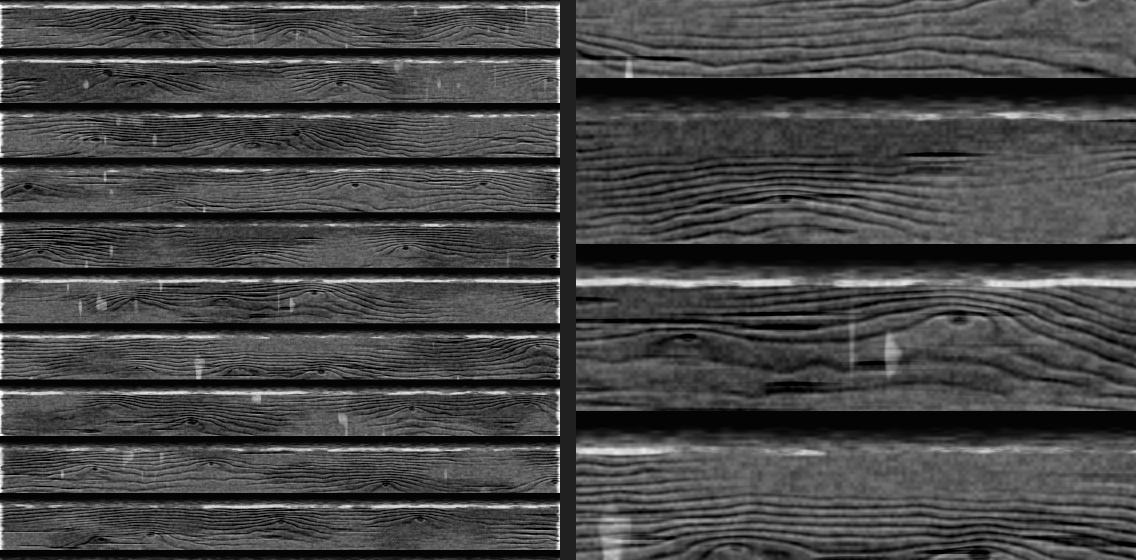
Left, the full canvas; right, a detail of the centre.
Reproduce this texture procedurally as a Shadertoy shader.

```glsl
// Weathered grey lap siding: ten horizontal boards split by black shadow gaps.
// Each board has a shaded ledge, a chipped bright lip and a worn face whose
// grain is an embossed height field bent around randomly placed knots.

const float PITCH = 0.0995;       // board height, canvas units
const float FIRST_GAP = 0.0872;   // first gap, measured from the top
const float BOW = 0.0065;         // uneven spacing of the boards
const float GAP = 0.105;          // the rest are fractions of a board
const float LIP = 0.245;
const float LIP_WIDTH = 0.028;
const float GRAIN_LINES = 13.0;
const float RELIEF = 0.085;
const float FRINGE = 0.008;       // bleached canvas border
const int KNOTS = 4;
const float BLACK = 0.015;
const float PAINT = 0.365;
const float WORN = 0.235;
const float BLEACHED = 0.88;

float hash(vec2 p) {
    vec3 h = fract(p.xyx * 0.1031);
    h += dot(h, h.yzx + 33.33);
    return fract((h.x + h.y) * h.z);
}

float noise(vec2 p) {
    vec2 i = floor(p), f = fract(p);
    f = f * f * (3.0 - 2.0 * f);
    return mix(mix(hash(i), hash(i + vec2(1, 0)), f.x),
               mix(hash(i + vec2(0, 1)), hash(i + vec2(1, 1)), f.x), f.y);
}

float fbm(vec2 p) {
    float sum = 0.0, amp = 0.533;
    for (int i = 0; i < 4; i++) {
        sum += amp * noise(p);
        p = p * 2.03 + 7.1;
        amp *= 0.5;
    }
    return sum;
}

// Knot centre in board space: x along the board, y downwards.
vec2 knotCentre(float board, int k) {
    vec2 seed = vec2(board * 7.0 + 20.0, float(k) * 13.0 + 3.0);
    return vec2((float(k) + hash(seed)) / float(KNOTS) / PITCH,
                mix(0.38, 0.85, hash(seed + 5.0)));
}

// Height of the growth rings and cracks.
float grain(vec2 p, float board) {
    vec2 q = p + vec2(board * 19.0, board * 31.0 + 40.0);
    float phase = p.y * GRAIN_LINES + 3.0 * noise(q * vec2(0.6, 1.7));
    float figure = 0.0;
    for (int k = 0; k < KNOTS; k++) {
        vec2 d = (p - knotCentre(board, k)) * vec2(1.1, 3.2);
        float pull = exp(-length(d));
        phase += 5.0 * pull;
        figure += pull;
    }
    phase += 0.5 * noise(q * vec2(5.0, 12.0));
    float ridge = pow(0.5 + 0.5 * sin(6.2832 * phase), 3.0);
    float patches = smoothstep(0.42, 0.72, fbm(q * vec2(0.65, 3.0)) + 0.3 * figure);
    float crack = smoothstep(0.72, 0.9, noise(q * vec2(1.6, 24.0)));
    float cracked = smoothstep(0.48, 0.7, noise(q * vec2(0.5, 2.5) + 9.0));
    return -ridge * patches - 1.2 * crack * cracked;
}

float boardFace(vec2 p, float board) {
    vec2 q = p + vec2(board * 19.0, board * 31.0 + 40.0);
    float streak = noise(q * vec2(3.5, 38.0)) - 0.5;
    float wear = fbm(q * vec2(0.6, 1.9) + 3.0) + 0.22 * streak + 0.2 * (0.55 - p.y);
    float tone = mix(PAINT, WORN, smoothstep(0.45, 0.62, wear));
    tone += 0.05 * streak + 0.05 * (fbm(q * vec2(2.0, 5.0)) - 0.5);

    // Light from above: slope of the relief plus darkened grooves.
    float h = grain(p, board);
    tone += RELIEF * (1.5 * (h - grain(p - vec2(0.0, 0.024), board)) + 0.9 * h);

    // Knot hearts, with a pale rim on the lower side.
    for (int k = 0; k < KNOTS; k++) {
        vec2 d = (p - knotCentre(board, k)) * vec2(0.75, 1.0);
        float size = 0.03 + 0.05 * hash(vec2(board + 20.0, float(k)));
        float r = length(d) + 0.03 * (noise(q * 14.0) - 0.5);
        tone -= 0.17 * smoothstep(size, size * 0.4, r);
        tone += 0.12 * smoothstep(0.025, 0.0, abs(r - size)) * smoothstep(-0.02, 0.05, d.y);
    }
    // Rare pale scuffs.
    float scuff = smoothstep(0.8, 0.95, noise(q * vec2(9.0, 3.0)));
    return tone + 0.3 * scuff * smoothstep(0.66, 0.85, noise(q * vec2(0.7, 1.3) + 50.0));
}

void mainImage(out vec4 fragColor, in vec2 fragCoord) {
    vec2 uv = fragCoord / iResolution.xy;
    float down = 1.0 - uv.y;
    float bowed = down + BOW * sin(3.14159 * (down - FIRST_GAP) / (9.0 * PITCH));
    float row = (bowed - FIRST_GAP) / PITCH;
    float board = floor(row);
    vec2 p = vec2(uv.x / PITCH, fract(row));
    float px = 1.0 / (iResolution.y * PITCH);
    float along = p.x + board * 23.0 + 60.0;

    // Ledge emerging from shadow, brightest on the most bleached boards.
    float bleach = mix(0.15, 0.85, hash(vec2(board + 4.0, 8.0)));
    bleach += 0.7 * (noise(vec2(along * 0.7, 2.0)) - 0.5);
    float speckle = noise(vec2(along * 12.0, p.y * 50.0)) - 0.5;
    float rise = smoothstep(GAP - 0.02, LIP, p.y + 0.03 * speckle);
    float tone = mix(BLACK, 0.32 + 0.2 * bleach, rise) + 0.2 * rise * speckle;

    // Face, then the chipped lip over the joint.
    float lipY = LIP + 0.02 * (noise(vec2(along * 3.0, 5.0)) - 0.5);
    float face = smoothstep(lipY - px, lipY + px, p.y);
    tone = mix(tone, boardFace(p, board), face);
    float chips = fbm(vec2(along * 4.0, p.y * 16.0)) + 0.5 * (bleach - 0.5);
    float lip = smoothstep(LIP_WIDTH + px, 0.3 * LIP_WIDTH, abs(p.y - lipY + 0.012));
    tone = mix(tone, BLEACHED, lip * (0.1 + 0.8 * smoothstep(0.4, 0.7, chips)));

    // Fine tooth and the ragged bleached border.
    float tooth = noise(uv * 420.0) + noise(uv * vec2(190.0, 330.0) + 80.0) - 1.0;
    tone += 0.1 * tooth * smoothstep(GAP, LIP, p.y);
    float border = min(min(uv.x, 1.0 - uv.x), down * 0.8);
    float ragged = FRINGE * (0.4 + 1.2 * noise(vec2(uv.x * 40.0, uv.y * 210.0)));
    tone += 0.6 * smoothstep(ragged, 0.0, border) * smoothstep(GAP, LIP, p.y);

    // Thin lit bottom edge above the next gap.
    tone += 0.05 * smoothstep(0.95, 0.98, p.y);
    tone = mix(tone, BLACK, smoothstep(1.0 - px, 1.0, p.y));
    fragColor = vec4(vec3(clamp(tone, 0.0, 1.0)), 1.0);
}
```
